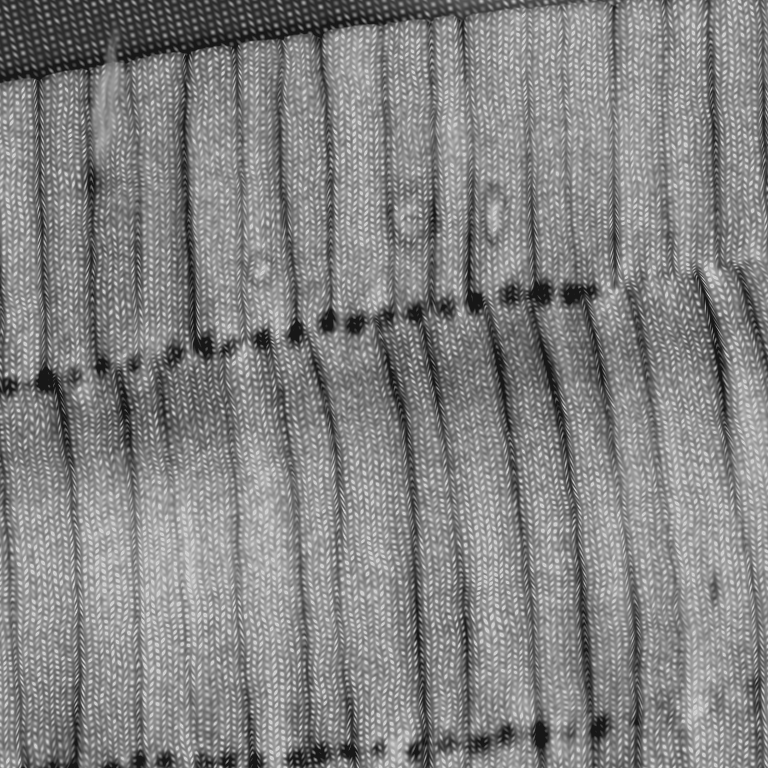
A Shadertoy shader for this texture:

```glsl
// Gathered grey knit: two bands of uneven vertical pleats, pinched by seams of
// dark needle holes. Jittered creases shade the cloth and bend wavy rows of knit
// loops; a coarse weave shows above the hem, and lint and snags add wear.

const float TAU = 6.28319;
const float ROW_SLOPE = 0.17;

float hash(vec2 p) {
    return fract(sin(dot(p, vec2(127.1, 311.7))) * 43758.5);
}

float noise(vec2 p) {
    vec2 i = floor(p), f = fract(p);
    f = f * f * (3.0 - 2.0 * f);
    float low = mix(hash(i), hash(i + vec2(1, 0)), f.x);
    float high = mix(hash(i + vec2(0, 1)), hash(i + vec2(1, 1)), f.x);
    return mix(low, high, f.y);
}

float bell(float d, float width) {
    return exp(-d * d / (width * width));
}

// Shadow of the pleats; s counts pleats across the band
float pleatShade(float s, float y, float seed) {
    float shade = 0.0;
    for (int k = -1; k <= 2; k++) {
        float id = floor(s) + float(k);
        float wander = noise(vec2(id * 7.3 + seed, y * 5.0)) - 0.5;
        float d = s - id - 0.3 * (hash(vec2(id, seed)) - 0.5) - 0.35 * wander;
        float depth = mix(0.6, 1.0, hash(vec2(id, seed + 5.0)));
        depth *= mix(0.3, 1.25, noise(vec2(id * 3.7, y * 6.0 + seed)));
        float falloff = d > 0.0 ? 0.16 : 0.3;
        shade += depth * (0.5 * bell(d, 0.085) + 0.5 * exp(-abs(d) / falloff));
    }
    // Shallow secondary folds
    return shade + 0.35 * (noise(vec2(s * 2.6, y * 4.0 + seed)) - 0.5);
}

// Knit loops leaning left and right in alternate columns
float stitches(vec2 g, float slant) {
    float column = floor(g.x);
    float f = g.x - column - 0.5;
    float parity = mod(column, 2.0);
    float row = g.y + 0.5 * parity + slant * f * (1.0 - 2.0 * parity);
    float loop = (0.5 + 0.5 * cos(TAU * f)) * (0.5 + 0.5 * cos(TAU * row));
    return loop * mix(0.55, 1.4, hash(vec2(column, floor(row + 0.5))));
}

// Row of uneven needle holes; dy is the height above the seam
float needleHoles(float x, float dy, float count, float seed) {
    float dark = 0.0, s = x * count;
    for (int k = -1; k <= 1; k++) {
        float id = floor(s) + float(k);
        float h = hash(vec2(id, seed));
        vec2 d = vec2((s - id - 0.5 - 0.35 * (h - 0.5)) / count,
                      dy - 0.012 * (hash(vec2(id, seed + 3.0)) - 0.5));
        float radius = mix(0.011, 0.016, h);
        float hole = 1.0 - smoothstep(0.2, 1.35, length(d * vec2(1.0, 0.8)) / radius);
        dark = max(dark, hole * mix(0.65, 1.0, hash(vec2(id, seed + 8.0))));
    }
    return dark;
}

// Holes, groove and puckers of a seam, turning into a raised ridge on the right
float seamTone(float x, float dy, float seed) {
    float ridge = smoothstep(0.76, 0.84, x);
    float dark = needleHoles(x, dy, 25.0, seed) * (1.0 - 0.75 * ridge);
    float pucker = noise(vec2(x * 55.0, dy * 18.0 + seed)) - 0.5;
    float rough = noise(vec2(x * 80.0, dy * 90.0 + seed)) - 0.45;
    float band = 0.05 * bell(dy, 0.016) - 0.12 * rough * bell(abs(dy) - 0.02, 0.009);
    float lips = 0.26 * pucker * bell(dy, 0.055) + 0.2 * rough * bell(dy, 0.025);
    return lips + ridge * band - 0.45 * dark - 0.07 * (1.0 - ridge) * bell(dy, 0.01);
}

// Pulled fibres: pale ragged centre with a soft dark rim
float snag(vec2 p, vec2 center, vec2 size) {
    float d = length((p - center) / size);
    float ragged = noise(p * vec2(110.0, 70.0));
    return 0.4 * bell(d, 0.8) * (ragged - 0.3) - 0.25 * bell(d - 1.0, 0.35) * ragged;
}

void mainImage(out vec4 fragColor, in vec2 fragCoord) {
    vec2 p = fragCoord / iResolution.xy;
    float pixel = 1.0 / iResolution.y;

    // Seam and hem curves
    float ripple = 0.012 * (noise(vec2(p.x * 9.0, 2.0)) - 0.5);
    float upperDy = p.y - (0.497 + ROW_SLOPE * p.x + ripple);
    float lowerDy = p.y - (-0.01 + 0.05 * p.x + 0.07 * pow(p.x, 4.0) + ripple);
    float hem = 0.893 + 0.19 * p.x - 0.07 * p.x * p.x;

    // Pleats lean right below the upper seam
    float below = min(upperDy, 0.0), above = max(upperDy, 0.0);
    float lean = (0.03 + 0.06 * p.x) * (1.0 - exp(4.0 * below)) - 0.03 * above;
    float x = p.x - lean;
    float shade = mix(pleatShade(x * 14.5, p.y, 23.0), pleatShade(x * 16.0, p.y, 11.0),
                      smoothstep(-0.012, 0.012, upperDy));

    // Knit grid follows the seam slope and sags into the folds
    vec2 grid = vec2(x * 132.0, (p.y - ROW_SLOPE * p.x) * 122.0 - 2.2 * shade);
    grid += vec2(0.9, 1.8) * (vec2(noise(p * 24.0), noise(p * 19.0 + 7.0)) - 0.5);
    float knit = stitches(grid, 0.55) - 0.25;

    // Cloth tone: broad light, folds, stitches and fine grain
    float broad = noise(p * vec2(5.0, 4.0) + 3.0) - 0.5;
    float grain = noise(p * 190.0) - 0.5;
    float relief = mix(0.22, 0.42, noise(p * 11.0 + 5.0));
    float tone = 0.61 - 0.38 * shade + relief * knit + 0.13 * broad + 0.15 * grain;
    tone += 0.07 * bell(p.y - 0.28, 0.13) - 0.09 * bell(upperDy + 0.08, 0.06);
    tone += seamTone(p.x, upperDy, 41.0) + seamTone(p.x, lowerDy, 67.0);

    // Snags
    tone += snag(p, vec2(0.535, 0.72), vec2(0.03, 0.035));
    tone += snag(p, vec2(0.645, 0.72), vec2(0.014, 0.036));
    tone += snag(p, vec2(0.34, 0.65), vec2(0.016, 0.018));
    tone -= 0.3 * bell(length((p - vec2(0.93, 0.23)) / vec2(0.3, 1.0)), 0.02);

    // Weave above the scalloped hem
    float edge = p.y - hem + 0.009 * shade;
    float weave = stitches(vec2(p.x * 95.0 + p.y * 20.0, p.y * 105.0 + p.x * 25.0), 0.3);
    float behind = mix(0.17, 0.4, smoothstep(0.4, 0.7, p.x)) + 0.36 * weave;
    behind -= 0.15 * bell(edge, 0.015);
    tone -= 0.12 * bell(edge, 0.008);
    tone = mix(tone, behind, smoothstep(-1.5 * pixel, 1.5 * pixel, edge));

    // Tuft of lint over the hem
    vec2 q = p - vec2(0.138, 0.865);
    q.x -= 0.12 * q.y + 0.012 * (noise(p * 45.0) - 0.5);
    vec2 tuftSize = vec2(0.021 - 0.1 * max(q.y, 0.0), 0.1);
    float tuft = 1.0 - smoothstep(0.4, 1.2, length(q / tuftSize));
    float fibre = noise(vec2(q.x * 220.0, q.y * 40.0));
    tone = mix(tone, 0.48 + 0.25 * fibre, 0.8 * tuft);
    tone -= 0.2 * bell(length(p - vec2(0.123, 0.765)), 0.018);

    fragColor = vec4(vec3(clamp(tone, 0.09, 0.82)), 1.0);
}
```
